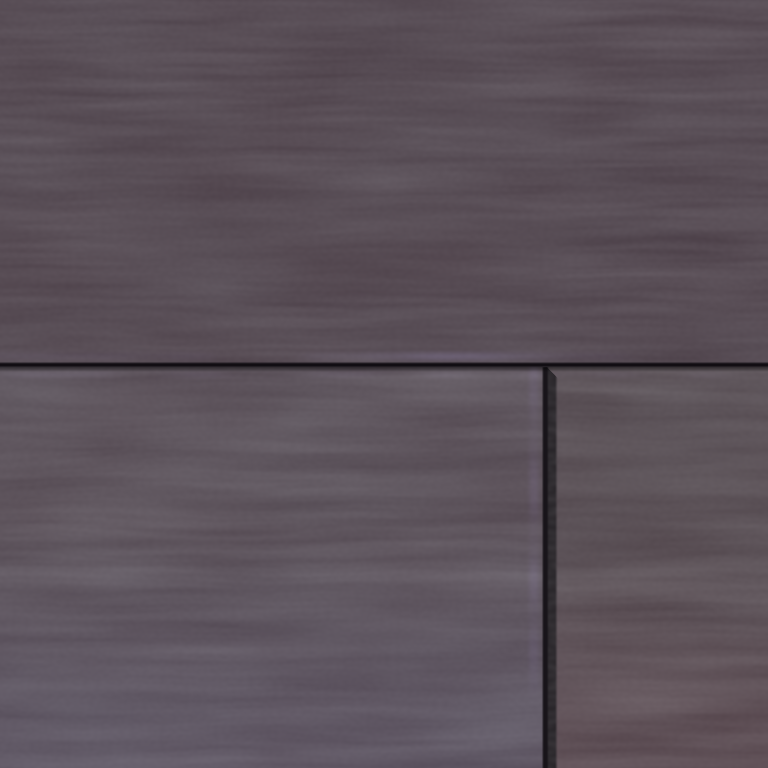
Write a WebGL 1 fragment shader that draws this texture.

```glsl
precision highp float;
// Three mauve-grey wooden planks with fine horizontal grain, meeting at a T-shaped seam.
uniform vec2 u_resolution;

vec2 gradientAt(vec2 cell) {
  vec3 p = fract(cell.xyx * vec3(0.1031, 0.1030, 0.0973));
  p += dot(p, p.yzx + 33.33);
  float angle = 6.2832 * fract((p.x + p.y) * p.z);
  return vec2(cos(angle), sin(angle));
}

// Gradient noise, roughly -0.7 to 0.7
float noise(vec2 p) {
  vec2 i = floor(p), f = p - i;
  vec2 u = f * f * f * (f * (f * 6.0 - 15.0) + 10.0);
  float a = dot(gradientAt(i), f);
  float b = dot(gradientAt(i + vec2(1, 0)), f - vec2(1, 0));
  float c = dot(gradientAt(i + vec2(0, 1)), f - vec2(0, 1));
  float d = dot(gradientAt(i + vec2(1, 1)), f - vec2(1, 1));
  return mix(mix(a, b, u.x), mix(c, d, u.x), u.y);
}

float fbm(vec2 p) {
  float sum = 0.0, gain = 1.0;
  for (int i = 0; i < 4; i++) {
    sum += gain * noise(p);
    p = p * 2.0 + 17.3;
    gain *= 0.5;
  }
  return sum;
}

// Soft band of the given half width around zero
float band(float d, float halfWidth, float soft) {
  return 1.0 - smoothstep(halfWidth - soft, halfWidth + soft, abs(d));
}

void main() {
  vec2 uv = gl_FragCoord.xy / u_resolution;
  float aa = 0.75 / min(u_resolution.x, u_resolution.y);
  float above = uv.y - 0.525;
  float upper = step(0.0, above);
  float right = (1.0 - upper) * step(0.712, uv.x);

  // Plank tone with broad clouding
  vec3 color = mix(vec3(0.374, 0.338, 0.370), vec3(0.348, 0.306, 0.338), upper);
  color = mix(color, vec3(0.368, 0.332, 0.354), right);
  vec2 plank = uv + vec2(7.0 * right, 13.0 * upper);
  float cloud = fbm(plank * vec2(4.0, 7.0));
  color += cloud * vec3(0.020, 0.026, 0.026);

  // Grain: close and straight above, broader and wavier below
  float wave = 0.008 * noise(plank * vec2(5.0, 9.0));
  vec2 along = vec2(plank.x, plank.y + wave);
  float broad = noise(along * mix(vec2(2.5, 34.0), vec2(3.0, 30.0), upper));
  float streak = noise(along * mix(vec2(4.0, 62.0), vec2(5.0, 85.0), upper) + 31.0);
  float fine = noise(along * vec2(9.0, 150.0) + 57.0);
  float fade = 0.8 + 0.6 * noise(plank * vec2(3.0, 5.0) + 5.0);
  float grain = mix(0.060, 0.038, upper) * broad
              + mix(0.050, 0.042, upper) * streak + 0.020 * fine;
  color += grain * fade * vec3(0.92, 1.0, 0.98);
  color += 0.010 * noise(uv * vec2(130.0, 170.0));

  // Cool sheen low on the left, warm tint in the lower right corner
  float low = 1.0 - smoothstep(0.0, 0.35, uv.y);
  color += low * (1.0 - right) * vec3(0.004, 0.008, 0.026);
  color += low * right * vec3(0.012, -0.010, -0.006);

  // Scuffed lilac wear along the plank edges
  float scuff = smoothstep(-0.25, 0.35, noise(uv * vec2(9.0, 14.0) + 3.0));
  float rim = band(above - 0.011, 0.005, 0.005) * upper;
  float patchMask = band(uv.x - 0.59, 0.08, 0.06);
  color += rim * (0.3 * scuff + patchMask) * vec3(0.050, 0.048, 0.085);
  float lowerRim = band(above + 0.013, 0.004, 0.004);
  color += lowerRim * scuff * vec3(0.030, 0.028, 0.040);
  float sideRim = band(uv.x - 0.695, 0.006, 0.005) * (1.0 - upper)
                * smoothstep(0.08, 0.14, uv.y);
  color += sideRim * (0.35 + 0.65 * scuff) * vec3(0.030, 0.026, 0.052);

  // Vertical joint: dark gap, then a mitred bevel on its right
  float below = 1.0 - smoothstep(-aa, aa, above + 0.003);
  float mitre = smoothstep(-aa, aa, -above - 0.004 - (uv.x - 0.713));
  float bevel = band(uv.x - 0.717, 0.0075, 0.0015 + aa) * below * mitre;
  vec3 bevelColor = vec3(0.185, 0.172, 0.188) + 0.05 * noise(uv * vec2(60.0, 110.0));
  color = mix(color, bevelColor, bevel);
  float gap = band(uv.x - 0.710, 0.0033, 0.001 + aa) * below;
  color = mix(color, vec3(0.095, 0.080, 0.100), gap);

  // Horizontal seam with a soft shadow beneath it
  color *= 1.0 - 0.38 * band(above + 0.004, 0.003, 0.003);
  float seam = band(above, 0.0026, 0.001 + aa);
  color = mix(color, vec3(0.065, 0.052, 0.072), seam);

  gl_FragColor = vec4(color, 1.0);
}
```
